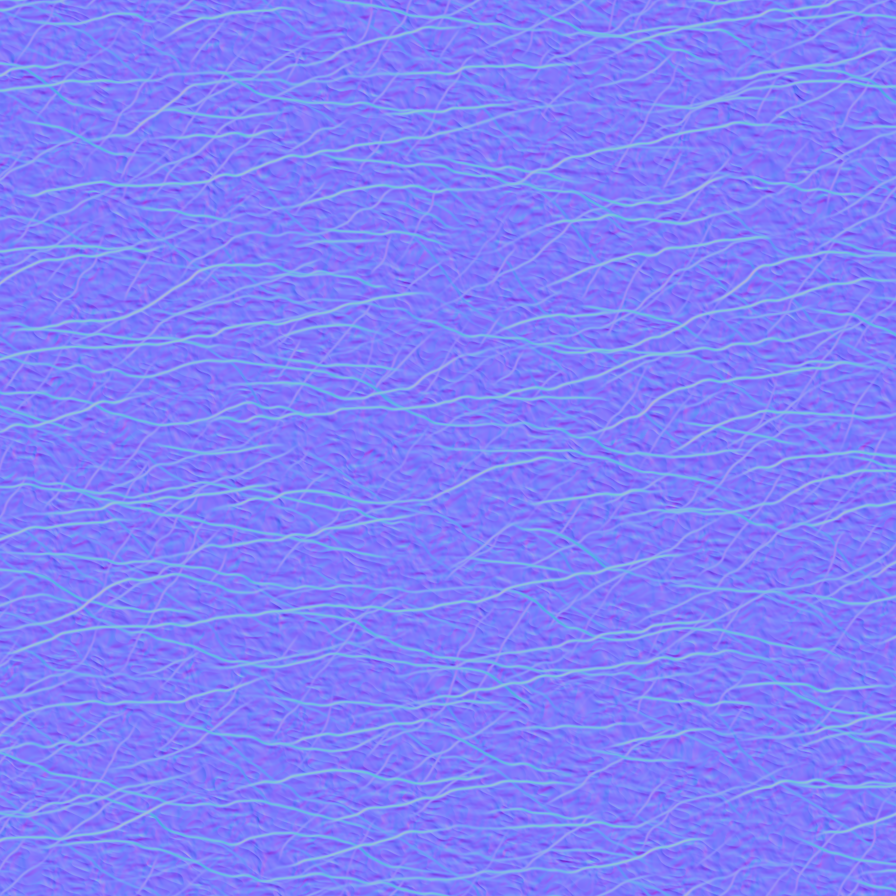
A Shadertoy shader for this texture map:

```glsl
// Tangent-space normal map of creased leather: short wavy wrinkles that meet in
// lens-shaped cells, fainter slanted folds and a fine, horizontally drawn grain.
// Each fold family is a stack of noise-bent lines; a fold tilts the surface across its run.

const float BASE_TILT = -0.045;               // slight downward lean of the flat skin
const float GRAIN_TILT = 0.00118;             // strength of the fine grain
const vec2  GRAIN_FREQ = vec2(80.0, 155.0);   // grain cells per canvas
const float FLANK_TILT = 0.13;                // counter-slope beside each fold
const float FLANK_WIDTH = 2.6;                // flank size in fold widths
const float JITTER = 0.0028;                  // small kinks along a fold
const float JITTER_FREQ = 52.0;
const float BLUE_TOP = 0.98;                  // facing component of flat skin
const float BLUE_DROP = 0.85;                 // how fast it falls with tilt

// A family of roughly parallel folds
struct Folds {
    float angle;     // run direction in radians
    float spacing;   // distance between folds
    float sway;      // sideways wander, below the spacing
    float swayFreq;  // bends per canvas
    float fadeFreq;  // breaks per canvas
    float cover;     // visible part of each fold
    float width;     // half width
    float tilt;      // steepness
    float seed;
};

const Folds FALLING = Folds(-0.62, 0.040, 0.018, 9.0, 13.0, 0.46, 0.0018, 0.28, 11.0);
const Folds STEEP   = Folds( 0.95, 0.032, 0.014, 11.0, 20.0, 0.36, 0.0017, 0.27, 23.0);
const Folds RISING  = Folds( 0.45, 0.046, 0.020, 8.0, 12.0, 0.40, 0.0018, 0.34, 37.0);
const Folds MAIN_A  = Folds(-0.15, 0.042, 0.023, 8.5,  9.0, 0.58, 0.0019, 0.50, 53.0);
const Folds MAIN_B  = Folds( 0.15, 0.041, 0.023, 7.5,  8.0, 0.60, 0.0020, 0.55, 71.0);

float hash(vec2 p) {
    vec3 q = fract(p.xyx * vec3(0.1031, 0.1030, 0.0973));
    q += dot(q, q.yzx + 33.33);
    return fract((q.x + q.y) * q.z);
}

float noise(vec2 p) {
    vec2 i = floor(p), f = p - i;
    f = f * f * f * (f * (f * 6.0 - 15.0) + 10.0);
    return mix(mix(hash(i), hash(i + vec2(1, 0)), f.x),
               mix(hash(i + vec2(0, 1)), hash(i + vec2(1, 1)), f.x), f.y);
}

mat2 rotation(float a) {
    float c = cos(a), s = sin(a);
    return mat2(c, -s, s, c);
}

// Height of the fine grain: warped octaves, the last one creased into tiny ridges
float grainHeight(vec2 p) {
    p += 0.009 * vec2(noise(p * 40.0), noise(p * 40.0 + 90.0));
    float coarse = noise(p * GRAIN_FREQ + 200.0);
    float fine = noise(rotation(0.5) * p * GRAIN_FREQ.yy * 1.25 + 400.0);
    float ridge = abs(2.0 * noise(rotation(-0.3) * p * GRAIN_FREQ * 0.8 + 600.0) - 1.0);
    return coarse + 0.45 * fine + 0.5 * ridge;
}

vec2 grainTilt(vec2 p) {
    const float E = 0.0009;
    vec2 e = vec2(E, 0.0);
    return GRAIN_TILT / (2.0 * E) *
        vec2(grainHeight(p + e.xy) - grainHeight(p - e.xy),
             grainHeight(p + e.yx) - grainHeight(p - e.yx));
}

// Sideways offset of one fold at position x along it
float foldOffset(Folds f, float x, float row) {
    float bend = 2.0 * noise(vec2(x * f.swayFreq + 40.0 + 0.37 * row, row)) - 1.0;
    float kink = 2.0 * noise(vec2(x * JITTER_FREQ + 80.0, row + 500.0)) - 1.0;
    return f.sway * bend + JITTER * kink;
}

// Lays a family of folds over the tilt built so far
vec2 addFolds(vec2 tilt, vec2 p, Folds f, float pixel) {
    const float E = 0.003;
    vec2 q = rotation(f.angle) * p;
    float cell = floor(q.y / f.spacing);
    float width = max(f.width, 0.8 * pixel);
    for (int k = -1; k <= 1; k++) {
        float line = cell + float(k);
        float row = line + f.seed * 40.0;
        float offset = foldOffset(f, q.x, row);
        float slope = (foldOffset(f, q.x + E, row) - foldOffset(f, q.x - E, row)) / (2.0 * E);
        float bend = atan(slope);
        float d = (q.y - (line + 0.5) * f.spacing - offset) * cos(bend) / width;

        // Folds fade in and out along their run
        float presence = noise(vec2(q.x * f.fadeFreq + 60.0 + 0.61 * row, row + 900.0));
        float fade = smoothstep(0.80 - f.cover, 1.25 - f.cover, presence);
        float core = fade * exp(-d * d);
        float flank = fade * exp(-d * d / (FLANK_WIDTH * FLANK_WIDTH));

        float run = f.angle + bend;
        vec2 across = vec2(sin(run), cos(run));
        tilt -= across * FLANK_TILT * (f.tilt / MAIN_B.tilt) * flank;
        tilt = mix(tilt, across * f.tilt, core);
    }
    return tilt;
}

void mainImage(out vec4 fragColor, in vec2 fragCoord) {
    float pixel = 1.0 / iResolution.y;
    vec2 p = fragCoord * pixel;

    vec2 tilt = vec2(0.0, BASE_TILT) + grainTilt(p);
    tilt = addFolds(tilt, p, FALLING, pixel);
    tilt = addFolds(tilt, p, STEEP, pixel);
    tilt = addFolds(tilt, p, RISING, pixel);
    tilt = addFolds(tilt, p, MAIN_A, pixel);
    tilt = addFolds(tilt, p, MAIN_B, pixel);

    // Pack the tilt and the facing component as a colour
    float facing = BLUE_TOP - BLUE_DROP * dot(tilt, tilt);
    fragColor = vec4(0.5 + 0.5 * vec3(tilt, facing), 1.0);
}
```
